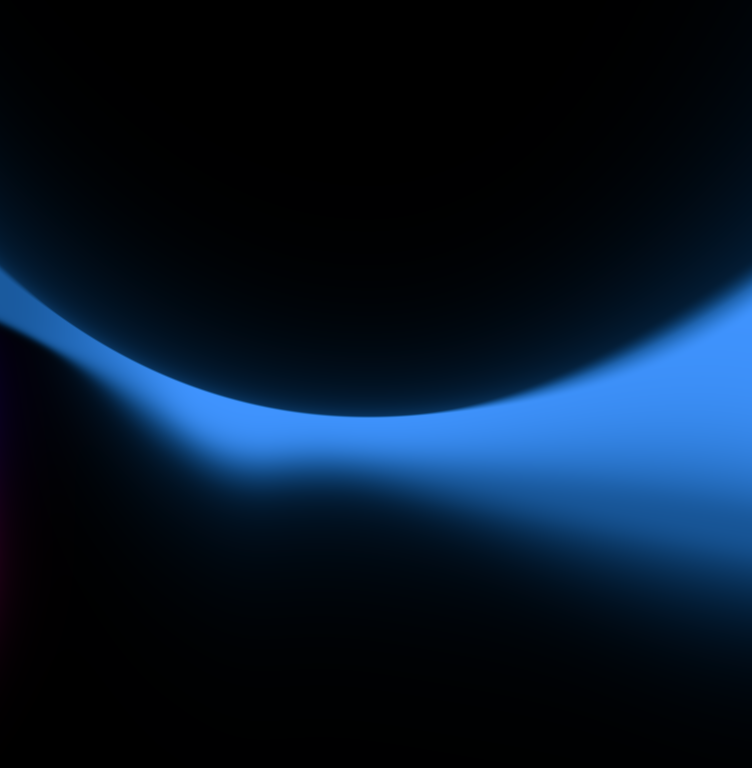
Give the GLSL for this background, as a Shadertoy shader.

```glsl
// A curved band of blue light glowing in the dark, like a lit horizon.
// Two height curves bound the band; each has its own softness along x,
// and exponential tails spread the light above and below it.

// Crisp upper rim: a slightly skewed bowl
float rimHeight(float x) {
    float d = x - 0.49;
    return 0.457 + d * d * (0.68 - 0.16 * d + 0.2 * d * d);
}

// Height at which the lower side has faded to half
float underHeight(float x) {
    float slope = 0.388 - 0.17 * (x - 0.5);
    float rise = 0.122 * (1.0 - smoothstep(-0.1, 0.36, x));
    float q = (x - 0.3) / 0.11;
    return slope + rise - 0.03 * exp(-q * q);
}

// Light level to colour: black, navy, azure
vec3 azure(float light) {
    return vec3(0.25, 0.58, 1.0) * pow(vec3(max(light, 0.0)), vec3(1.9, 1.05, 1.0));
}

void mainImage(out vec4 fragColor, in vec2 fragCoord) {
    vec2 uv = fragCoord / iResolution.xy;
    float x = uv.x;
    float above = uv.y - rimHeight(x);
    float below = underHeight(x) - uv.y;

    // Band with a soft underside and a faint tail
    float softness = 0.003 + 0.012 * smoothstep(0.05, 0.22, x)
                   + 0.042 * smoothstep(0.45, 1.0, x);
    float body = 1.0 / (1.0 + exp(clamp(below / softness, -30.0, 30.0)));
    body *= mix(0.62, 1.0, smoothstep(0.0, 0.27, x));
    float tail = 0.28 * exp(-max(below, 0.0) / 0.085) * smoothstep(0.0, 0.22, x);
    float band = body + (1.0 - body) * tail * smoothstep(-0.04, 0.03, below);

    // Glow over the rim, reaching higher toward the sides
    float d = x - 0.49;
    float side = max(d, 0.0);
    float reach = 0.07 + 0.2 * d * d + 0.2 * side * side;
    float height = max(above, 0.0);
    float glow = 0.24 * exp(-height / reach) + 0.13 * exp(-height / 0.012);
    glow *= 1.0 - 0.8 * smoothstep(0.1, 0.5, height) * (1.0 - smoothstep(0.6, 1.0, x));

    // Join across the rim, sharp at left and blurred at right
    float blur = 0.002 + 0.005 * (1.0 - smoothstep(0.0, 0.08, x))
               + 0.036 * smoothstep(0.55, 1.0, x);
    vec3 color = azure(mix(band, glow, smoothstep(-blur, blur, above)));

    // Violet haze on the left border
    float navy = exp(-x / 0.04 - pow((uv.y - 0.47) / 0.13, 2.0));
    float plum = exp(-x / 0.025 - pow((uv.y - 0.27) / 0.13, 2.0));
    float shade = smoothstep(-0.005, 0.02, below);
    color += shade * (vec3(0.02, 0.0, 0.10) * navy + vec3(0.09, 0.0, 0.06) * plum);

    fragColor = vec4(color, 1.0);
}
```
